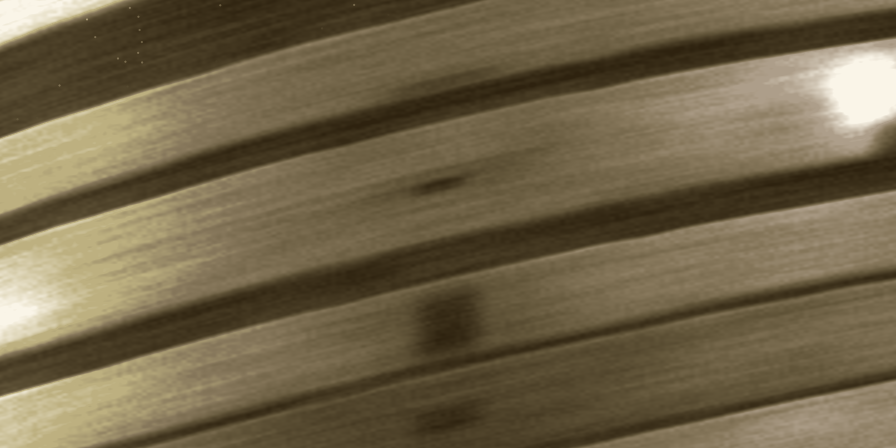
Reproduce this texture procedurally as a WebGL 2 fragment shader.

```glsl
#version 300 es
precision highp float;

uniform vec2 u_resolution;
out vec4 fragColor;

// Metal colours, dark to light
const vec3 SHADOW = vec3(0.18, 0.135, 0.06);
const vec3 BRONZE = vec3(0.39, 0.34, 0.23);
const vec3 TAN = vec3(0.53, 0.47, 0.36);
const vec3 GOLD = vec3(0.74, 0.69, 0.50);
const vec3 BEIGE = vec3(0.68, 0.62, 0.54);
const vec3 GLARE = vec3(0.98, 0.96, 0.91);

// Grooves: upper and lower edge, measured down the left side
const int GROOVE_COUNT = 5;
const vec2 GROOVES[GROOVE_COUNT] = vec2[](
  vec2(0.104, 0.306), vec2(0.482, 0.546), vec2(0.802, 0.885),
  vec2(1.060, 1.084), vec2(1.292, 1.310));
const float UPPER_SOFTNESS = 0.016;
const float LOWER_SOFTNESS = 0.006;
const float RIM_WIDTH = 0.006;
const float RIM_LIGHT = 0.08;

// Stains: centre and radii in band space, with their strengths
const int STAIN_COUNT = 8;
const vec4 STAINS[STAIN_COUNT] = vec4[](
  vec4(0.98, 0.683, 0.060, 0.014), vec4(0.99, 0.680, 0.22, 0.035),
  vec4(0.99, 0.464, 0.13, 0.012), vec4(1.00, 0.985, 0.074, 0.072),
  vec4(1.01, 0.975, 0.210, 0.085), vec4(1.00, 1.188, 0.080, 0.030),
  vec4(2.02, 0.790, 0.070, 0.060), vec4(0.00, 0.830, 0.060, 0.045));
const float STAIN_STRENGTH[STAIN_COUNT] = float[](
  0.24, 0.11, 0.18, 0.32, 0.09, 0.18, 0.50, 0.15);

const vec2 STREAK_SCALE = vec2(4.0, 80.0);
const float STREAK_STRENGTH = 0.095;
const float GRAIN_STRENGTH = 0.065;
const float DUST_SCALE = 40.0;

float hash(vec2 p) {
  vec3 q = fract(p.xyx * vec3(0.1031, 0.1030, 0.0973));
  q += dot(q, q.yzx + 33.33);
  return fract((q.x + q.y) * q.z);
}

float noise(vec2 p) {
  vec2 i = floor(p), f = fract(p);
  f = f * f * (3.0 - 2.0 * f);
  return mix(mix(hash(i), hash(i + vec2(1, 0)), f.x),
             mix(hash(i + vec2(0, 1)), hash(i + vec2(1, 1)), f.x), f.y);
}

// Unbends the curved bands: x runs along them, y steps across them
vec2 bandSpace(vec2 p) {
  float x = p.x;
  float bent = p.y + 0.371 * x - 0.070 * x * x;
  return vec2(x, bent / (1.0 + 0.084 * x - 0.042 * x * x));
}

// Flat-topped soft spot
float spot(vec2 p, vec2 centre, vec2 radii) {
  vec2 d = (p - centre) / radii;
  d *= d;
  return exp(-dot(d, d) * 0.7 - 0.3 * (d.x + d.y));
}

float glow(vec2 p, vec2 centre, vec2 radii) {
  vec2 d = (p - centre) / radii;
  return exp(-dot(d, d));
}

vec3 metal(float tone, float along) {
  vec3 light = mix(GOLD, BEIGE, smoothstep(0.4, 1.5, along));
  vec3 c = mix(SHADOW, BRONZE, clamp(tone / 0.38, 0.0, 1.0));
  c = mix(c, TAN, clamp((tone - 0.38) / 0.22, 0.0, 1.0));
  c = mix(c, light, clamp((tone - 0.60) / 0.18, 0.0, 1.0));
  return mix(c, GLARE, clamp((tone - 0.82) / 0.26, 0.0, 1.0));
}

void main() {
  vec2 p = gl_FragCoord.xy / u_resolution * vec2(2.0, 1.0);
  p.y = 1.0 - p.y;
  vec2 b = bandSpace(p);

  // Ridges: dim in the middle, lit at both ends
  float leftLight = pow(smoothstep(1.05, -0.1, b.x), 1.4);
  float tone = 0.43 + 0.46 * leftLight + 0.25 * smoothstep(0.95, 2.0, b.x);
  tone -= 0.19 * smoothstep(1.06, 1.09, b.y) * smoothstep(1.32, 1.29, b.y);
  tone += 0.22 * smoothstep(0.16, 0.06, b.y);

  // Highlights and stains
  tone += 0.60 * glow(b, vec2(1.94, 0.665), vec2(0.10, 0.085));
  tone += 0.20 * glow(b, vec2(1.75, 0.610), vec2(0.32, 0.060));
  tone += 0.28 * glow(b, vec2(0.01, 0.710), vec2(0.13, 0.060));
  for (int i = 0; i < STAIN_COUNT; i++)
    tone -= STAIN_STRENGTH[i] * spot(b, STAINS[i].xy, STAINS[i].zw);

  // Grooves: soft upper edge, crisp lower edge with a bright rim
  float grooveTone = 0.05 + 0.15 * smoothstep(0.6, 0.0, b.x);
  for (int i = 0; i < GROOVE_COUNT; i++) {
    vec2 g = GROOVES[i];
    float wobble = 0.004 * (noise(vec2(b.x * 9.0, float(i) * 7.0)) - 0.5);
    float y = b.y + wobble;
    float rim = (y - g.y - RIM_WIDTH) / RIM_WIDTH;
    tone -= 0.10 * exp(-abs(y - g.x) / 0.025);
    tone += RIM_LIGHT * exp(-rim * rim);
    float groove = smoothstep(g.x - UPPER_SOFTNESS, g.x + UPPER_SOFTNESS, y)
                 * smoothstep(g.y + LOWER_SOFTNESS, g.y - LOWER_SOFTNESS, y);
    float depth = (y - g.x) / (g.y - g.x);
    tone = mix(tone, grooveTone + 0.11 * depth * depth, groove);
  }

  // Brushed streaks, blotches and fine grain
  float streak = noise(b * STREAK_SCALE) + 0.5 * noise(b * STREAK_SCALE * 2.1) - 0.75;
  float blotch = noise(b * vec2(5.0, 18.0)) - 0.5;
  float grain = noise(p * vec2(90.0, 150.0)) - 0.5;
  tone += STREAK_STRENGTH * streak + 0.08 * blotch + GRAIN_STRENGTH * grain;

  // Dust scattered in the wide groove
  vec2 cell = floor(p * DUST_SCALE);
  vec2 jitter = 0.2 + 0.6 * vec2(hash(cell + 17.0), hash(cell + 53.0));
  float fleck = smoothstep(0.15, 0.04, length(fract(p * DUST_SCALE) - jitter));
  tone += 0.35 * fleck * step(0.92, hash(cell)) * smoothstep(0.30, 0.25, b.y);

  fragColor = vec4(metal(tone, b.x), 1.0);
}
```
